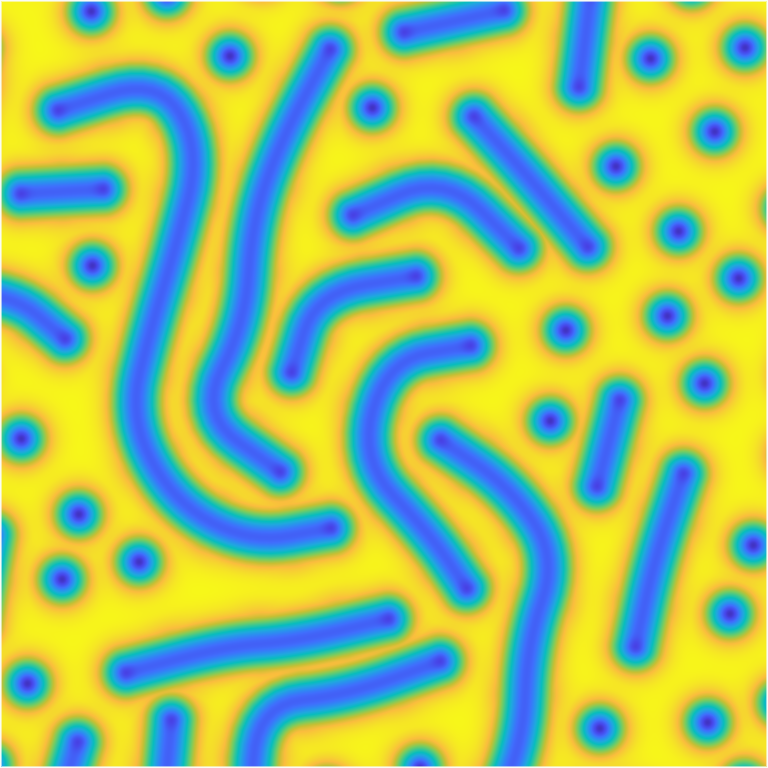
Give the GLSL for this pattern, as a WebGL 1 fragment shader.

```glsl
precision highp float;

uniform vec2 u_resolution;

// Hexagonal lattice basis, slightly rotated
const vec2 AXIS_U = vec2(0.1176, 0.0238);
const vec2 AXIS_V = vec2(0.0381, 0.1138);

float hash(vec2 p) {
  vec3 q = fract(p.xyx * 0.1031);
  q += dot(q, q.yzx + 33.33);
  return fract((q.x + q.y) * q.z);
}

// Lattice offset to the neighbour in direction k of six
vec2 hexStep(float k) {
  k = mod(k + 0.5, 6.0);
  float side = k < 3.0 ? 1.0 : -1.0;
  float axis = mod(k, 3.0);
  return side * (axis < 1.0 ? vec2(1.0, 0.0) : axis < 2.0 ? vec2(0.0, 1.0) : vec2(-1.0, 1.0));
}

vec2 nodePosition(vec2 cell) {
  vec2 jitter = vec2(hash(cell + 57.0), hash(cell + 113.0)) - 0.5;
  return AXIS_U * cell.x + AXIS_V * cell.y + 0.04 * jitter;
}

// Slowly turning direction of the worms
float heading(vec2 cell) {
  return floor(1.7 * sin(dot(cell, vec2(0.37, 0.24)) + 1.0)
             + 1.3 * sin(dot(cell, vec2(-0.33, 0.52)) + 2.6)
             + 0.4 * hash(cell + 211.0) + 1.3);
}

// The two directions in which a node offers a link, bent by at most 60 degrees
vec2 offers(vec2 cell) {
  float ahead = heading(cell);
  float turn = clamp(heading(cell - hexStep(ahead)) - ahead, -1.0, 1.0);
  return vec2(ahead, ahead + 3.0 + turn);
}

bool isLoner(vec2 cell) {
  return hash(cell + 31.0) < 0.2;
}

// A link exists where both nodes offer it
bool isLinked(vec2 cell, float k) {
  vec2 other = cell + hexStep(k);
  vec2 mismatch = mod(offers(other) - k - 2.5, 6.0);
  return !isLoner(cell) && !isLoner(other) && min(mismatch.x, mismatch.y) < 1.0;
}

float segmentDistance(vec2 p, vec2 a, vec2 b) {
  vec2 pa = p - a, ba = b - a;
  return length(pa - ba * clamp(dot(pa, ba) / (dot(ba, ba) + 1e-9), 0.0, 1.0));
}

// Quadratic curve from a to c, bent towards b
float curveDistance(vec2 p, vec2 a, vec2 b, vec2 c) {
  float nearest = 1.0;
  vec2 last = a;
  for (int i = 1; i <= 8; i++) {
    float s = float(i) / 8.0;
    vec2 next = mix(mix(a, b, s), mix(b, c, s), s);
    nearest = min(nearest, segmentDistance(p, last, next));
    last = next;
  }
  return nearest;
}

// Minimum that rounds only the valleys far from the worms
float valleyMin(float a, float b) {
  float k = 0.0001 + 0.02 * smoothstep(0.03, 0.06, min(a, b));
  float h = max(k - abs(a - b), 0.0);
  return min(a, b) - h * h / (4.0 * k);
}

float ramp(float from, float to, float x) {
  return clamp((x - from) / (to - from), 0.0, 1.0);
}

// Indigo, blue, teal, green, orange, yellow
vec3 palette(float t) {
  vec3 c = mix(vec3(0.24, 0.15, 0.66), vec3(0.28, 0.27, 0.91), ramp(0.0, 0.12, t));
  c = mix(c, vec3(0.25, 0.43, 0.99), ramp(0.12, 0.25, t));
  c = mix(c, vec3(0.18, 0.54, 0.95), ramp(0.25, 0.33, t));
  c = mix(c, vec3(0.12, 0.66, 0.87), ramp(0.33, 0.43, t));
  c = mix(c, vec3(0.03, 0.74, 0.74), ramp(0.43, 0.52, t));
  c = mix(c, vec3(0.22, 0.78, 0.58), ramp(0.52, 0.61, t));
  c = mix(c, vec3(0.48, 0.80, 0.37), ramp(0.61, 0.70, t));
  c = mix(c, vec3(0.78, 0.75, 0.20), ramp(0.70, 0.78, t));
  c = mix(c, vec3(0.98, 0.74, 0.24), ramp(0.78, 0.85, t));
  c = mix(c, vec3(0.96, 0.86, 0.17), ramp(0.85, 0.92, t));
  return mix(c, vec3(0.97, 0.98, 0.09), ramp(0.92, 0.99, t));
}

void main() {
  vec2 p = gl_FragCoord.xy / u_resolution;
  vec2 lattice = vec2(p.x * AXIS_V.y - p.y * AXIS_V.x, p.y * AXIS_U.x - p.x * AXIS_U.y);
  vec2 home = floor(lattice / (AXIS_U.x * AXIS_V.y - AXIS_U.y * AXIS_V.x) + 0.5);

  // Spots and worm pieces of the nearby nodes
  float dist = 1.0, tips = 0.0;
  for (int j = -1; j <= 1; j++) {
    for (int i = -1; i <= 1; i++) {
      vec2 cell = home + vec2(i, j);
      vec2 node = nodePosition(cell), start = node, end = node;
      vec2 way = offers(cell);
      float tip = 0.16;
      if (isLinked(cell, way.x)) {
        start = 0.5 * (node + nodePosition(cell + hexStep(way.x)));
        tip -= 0.06;
      }
      if (isLinked(cell, way.y)) {
        end = 0.5 * (node + nodePosition(cell + hexStep(way.y)));
        tip = tip > 0.12 ? 0.1 : 0.0;
      }
      dist = valleyMin(dist, curveDistance(p, start, node, end));
      vec2 offset = p - node;
      tips += tip * exp(-8000.0 * dot(offset, offset));
    }
  }

  // Steep core, wide halo and dark tips
  float d2 = dist * dist;
  float level = 1.0 - 0.7 * exp(-1300.0 * d2) - 0.09 * exp(-300.0 * d2) - tips;

  // Thin pale frame
  vec2 margin = min(p, 1.0 - p);
  float frame = 1.0 - smoothstep(0.0015, 0.0025, min(margin.x, margin.y));
  gl_FragColor = vec4(mix(palette(level), vec3(0.98, 0.99, 0.96), frame), 1.0);
}
```
